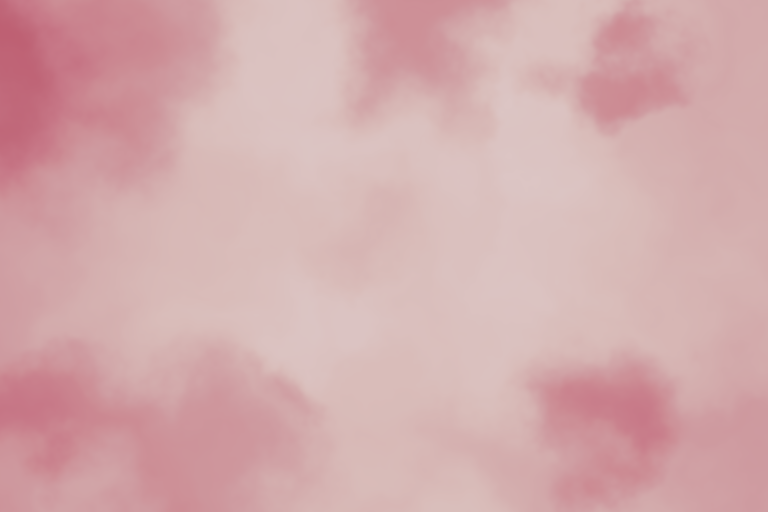
A Shadertoy shader for this texture:

```glsl
// Rose watercolour clouds: a pale centre framed by deeper drifting patches.
// Soft elliptical patches are bent by gradient noise, added to a broad wash,
// and the resulting pigment depth is looked up in a pale-to-rose colour ramp.

const int PATCH_COUNT = 11;
const int SHADE_COUNT = 8;

// Patch centre (xy) and radii (zw), in units of the canvas height
const vec4 PATCHES[PATCH_COUNT] = vec4[](
    vec4(0.13, 0.88, 0.32, 0.29), vec4(-0.02, 0.84, 0.20, 0.24),
    vec4(0.84, 0.99, 0.19, 0.24), vec4(1.20, 0.87, 0.16, 0.11),
    vec4(0.10, 0.20, 0.26, 0.13), vec4(0.40, 0.07, 0.24, 0.22),
    vec4(0.54, 0.25, 0.08, 0.07), vec4(1.20, 0.19, 0.18, 0.17),
    vec4(1.15, 0.12, 0.40, 0.14), vec4(0.91, 0.76, 0.09, 0.10),
    vec4(0.66, 0.51, 0.13, 0.09));
const float STRENGTHS[PATCH_COUNT] = float[](
    2.5, 1.2, 2.9, 2.7, 1.7, 2.0, 1.3, 1.9, 1.0, 0.7, 0.6);

// Shades from bare paper to the deepest rose
const vec3 SHADES[SHADE_COUNT] = vec3[](
    vec3(0.867, 0.790, 0.790), vec3(0.850, 0.737, 0.725),
    vec3(0.830, 0.680, 0.680), vec3(0.810, 0.610, 0.630),
    vec3(0.800, 0.550, 0.580), vec3(0.780, 0.470, 0.530),
    vec3(0.750, 0.400, 0.470), vec3(0.735, 0.330, 0.410));

vec2 hashGradient(vec2 cell) {
    vec3 h = fract(cell.xyx * vec3(0.1031, 0.1030, 0.0973));
    h += dot(h, h.yzx + 33.33);
    float angle = 6.2832 * fract((h.x + h.y) * h.z);
    return vec2(cos(angle), sin(angle));
}

float gradientNoise(vec2 p) {
    vec2 cell = floor(p), f = fract(p);
    vec2 u = f * f * f * (f * (f * 6.0 - 15.0) + 10.0);
    vec2 e = vec2(0.0, 1.0);
    float a = dot(hashGradient(cell), f);
    float b = dot(hashGradient(cell + e.yx), f - e.yx);
    float c = dot(hashGradient(cell + e.xy), f - e.xy);
    float d = dot(hashGradient(cell + e.yy), f - e.yy);
    return mix(mix(a, b, u.x), mix(c, d, u.x), u.y);
}

float fbm(vec2 p, int octaves, float gain) {
    float sum = 0.0, amplitude = 1.0;
    for (int i = 0; i < octaves; i++) {
        sum += amplitude * gradientNoise(p);
        p = mat2(1.6, 1.2, -1.2, 1.6) * p + 7.3;
        amplitude *= gain;
    }
    return sum;
}

vec2 warp(vec2 p, float frequency, float amount) {
    vec2 q = p * frequency;
    return p + amount * vec2(fbm(q + 3.1, 5, 0.5), fbm(q + 41.7, 5, 0.5));
}

float softPatch(vec2 p, vec4 ellipse) {
    return 1.0 - smoothstep(0.25, 1.2, length((p - ellipse.xy) / ellipse.zw));
}

// Broad wash: strong at the left edge, thin in the middle, mild at the right
float wash(vec2 p, float width) {
    float left = 1.0 - smoothstep(-0.3, 0.68, p.x);
    float right = smoothstep(width - 0.6, width + 0.05, p.x);
    float low = 1.0 - smoothstep(0.0, 0.4, p.y);
    return 0.6 + 3.0 * left + 1.6 * right + 0.5 * low;
}

vec3 pigment(float depth) {
    vec3 colour = SHADES[0];
    for (int i = 1; i < SHADE_COUNT; i++)
        colour = mix(colour, SHADES[i], clamp(depth - float(i - 1), 0.0, 1.0));
    return colour;
}

void mainImage(out vec4 fragColor, in vec2 fragCoord) {
    vec2 p = fragCoord / iResolution.y;
    float width = iResolution.x / iResolution.y;
    vec2 bent = warp(p, 4.5, 0.13);

    // Wash, scattered patches and faint cloud mottling
    float depth = wash(mix(p, bent, 0.6), width);
    for (int i = 0; i < PATCH_COUNT; i++)
        depth += STRENGTHS[i] * softPatch(bent, PATCHES[i]);
    depth += 0.75 * fbm(bent * 3.2 + 12.0, 4, 0.45);

    fragColor = vec4(pigment(depth), 1.0);
}
```
